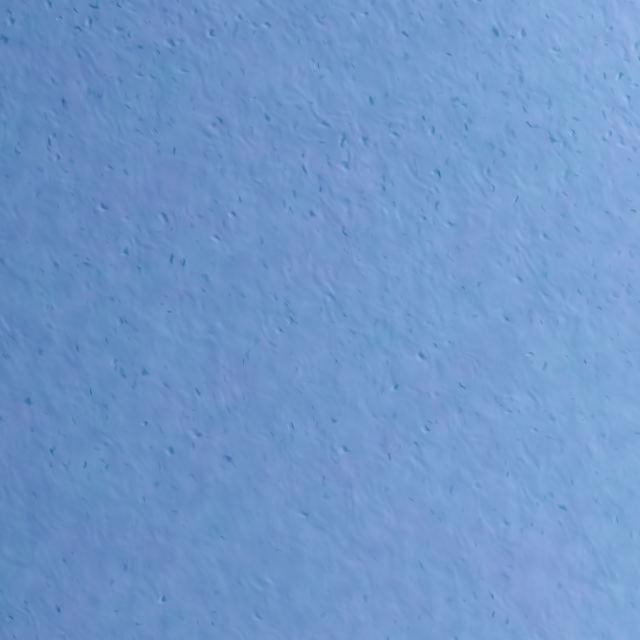
This texture is drawn by a three.js fragment shader. Its source:

```glsl
// Softly lit blue painted wall with violet and teal mottling, fine slanted relief and small dark flecks.
varying vec2 vUv;

float hash(vec2 p) {
  vec3 q = fract(vec3(p.xyx) * 0.1031);
  q += dot(q, q.yzx + 33.33);
  return fract((q.x + q.y) * q.z);
}

float noise(vec2 p) {
  vec2 i = floor(p);
  vec2 f = fract(p);
  f = f * f * (3.0 - 2.0 * f);
  float low = mix(hash(i), hash(i + vec2(1.0, 0.0)), f.x);
  float high = mix(hash(i + vec2(0.0, 1.0)), hash(i + vec2(1.0, 1.0)), f.x);
  return mix(low, high, f.y);
}

float fbm(vec2 p) {
  float sum = 0.0;
  float amp = 0.5;
  for (int i = 0; i < 4; i++) {
    sum += amp * noise(p);
    p = mat2(0.8, 0.6, -0.6, 0.8) * p * 2.03 + 17.0;
    amp *= 0.5;
  }
  return sum / 0.9375;
}

// Turns the plane so that y runs along the steep down-right grain.
vec2 grainSpace(vec2 p) {
  return vec2(0.85 * p.x + 0.53 * p.y, 0.53 * p.x - 0.85 * p.y);
}

// Height of the brushed surface, bent a little and stretched along the grain.
float relief(vec2 p) {
  vec2 bend = vec2(noise(p * 30.0), noise(p * 30.0 + 60.0)) * 0.02;
  vec2 g = grainSpace(p + bend);
  return 0.6 * noise(g * vec2(85.0, 50.0) + 50.0) + 0.4 * noise(g * vec2(150.0, 90.0) + 90.0);
}

// Scattered soft slanted flecks, one possible per cell; share is the chance of one.
float flecks(vec2 p, float cells, float share, float seed) {
  vec2 warp = vec2(noise(p * 130.0 + seed), noise(p * 130.0 + seed + 40.0)) - 0.5;
  vec2 q = (p + warp * 0.006) * cells;
  vec2 home = floor(q);
  float cover = 0.0;
  for (int y = -1; y <= 1; y++) {
    for (int x = -1; x <= 1; x++) {
      vec2 cell = home + vec2(float(x), float(y));
      vec2 key = cell + seed;
      vec2 center = cell + vec2(hash(key + 3.1), hash(key + 7.7));
      float turn = (hash(key + 11.3) - 0.5) * 1.1;
      vec2 d = grainSpace(q - center);
      d = mat2(cos(turn), sin(turn), -sin(turn), cos(turn)) * d;
      float size = mix(0.5, 1.1, hash(key + 19.9));
      float r = length(d / (vec2(0.14, 0.32) * size));
      float strength = step(hash(key + 23.5), share) * mix(0.25, 1.0, hash(key + 31.7));
      cover = max(cover, strength * (1.0 - smoothstep(0.0, 1.35, r)));
    }
  }
  return cover;
}

void main() {
  vec2 p = vUv;

  // Light falls off from the right edge to the left
  float cloud = fbm(p * 6.0 + 4.0) - 0.5;
  float light = 0.06 + 0.86 * p.x + 0.1 * cloud;
  light += 0.2 * smoothstep(0.4, 0.0, distance(p, vec2(1.0)));
  vec3 color = mix(vec3(0.36, 0.515, 0.725), vec3(0.515, 0.665, 0.855), light);

  // Violet and teal blotches
  float tint = 0.5 * (fbm(p * 8.0 + 31.0) - 0.5) + 0.55 * (fbm(p * 26.0 + 8.0) - 0.5);
  color += tint * vec3(0.065, -0.035, 0.015);

  // Soft patches of uneven paint
  float patches = fbm(grainSpace(p) * vec2(58.0, 36.0)) - 0.5;
  color += patches * vec3(0.09, 0.06, 0.05);

  // Fine relief lit from the upper right
  float slope = relief(p) - relief(p + vec2(0.0035, 0.0025));
  float rough = mix(0.6, 1.0, p.y) * mix(0.3, 1.4, noise(p * 24.0 + 70.0));
  color += slope * rough * vec3(0.1, 0.095, 0.085);

  // Faint and dark flecks, thicker toward the top and in loose groups
  float crowd = mix(0.35, 1.0, smoothstep(0.1, 0.95, p.y)) * mix(0.4, 1.4, noise(p * 9.0 + 12.0));
  float faint = flecks(p, 40.0, 0.75 * crowd, 5.0);
  float dark = flecks(p, 36.0, 0.38 * crowd, 61.0);
  color -= faint * vec3(0.1, 0.06, 0.05);
  color -= dark * vec3(0.2, 0.125, 0.125);

  // Pale chips beside some of the flecks
  float chips = flecks(p + vec2(0.006, 0.003), 36.0, 0.17 * crowd, 61.0);
  color += chips * (1.0 - dark) * vec3(0.085, 0.08, 0.065);

  gl_FragColor = vec4(clamp(color + vec3(0.004, 0.003, 0.002), 0.0, 1.0), 1.0);
}
```
